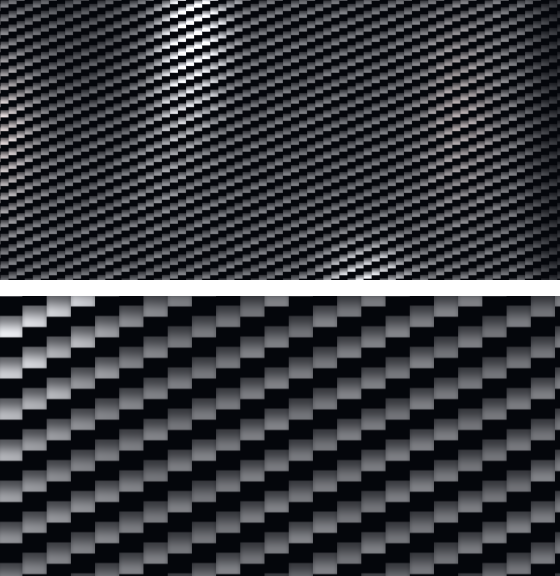
Top, the full canvas; bottom, a detail of the centre.
A Shadertoy shader for this texture:

```glsl
float hash(vec2 p) {
    return fract(sin(dot(p, vec2(127.1, 311.7))) * 43758.5453);
}

// Soft elliptical pool of light
float glow(vec2 uv, vec2 center, vec2 radius) {
    vec2 d = (uv - center) / radius;
    return exp(-dot(d, d));
}

// Brightness of one column of the twill; each column climbs a quarter repeat
float weave(float column, float y, float pixel) {
    float v = y * 20.4 - column * 0.25 + 0.394;
    float across = fract(v) - 0.5;
    float blur = 20.4 * pixel * 0.6 + 0.015;
    float thread = 1.0 - smoothstep(0.26 - blur, 0.26 + blur, abs(across));
    float shade = mix(1.12, 0.5, smoothstep(-0.2, 0.28, across));
    float wear = 0.92 + 0.16 * hash(vec2(column, floor(v)));
    return thread * shade * wear;
}

void mainImage(out vec4 fragColor, in vec2 fragCoord) {
    vec2 uv = fragCoord / iResolution.xy;
    vec2 pixel = 1.0 / iResolution.xy;

    // Blend the two columns that meet at the nearest seam
    float x = uv.x * 69.4 - 0.06;
    float seam = floor(x + 0.5);
    float blur = 69.4 * pixel.x * 0.6;
    float side = smoothstep(-blur, blur, x - seam);
    float thread = mix(weave(seam - 1.0, uv.y, pixel.y),
                       weave(seam, uv.y, pixel.y), side);
    thread *= 1.0 - 0.12 * exp(-pow((x - seam) / 0.1, 2.0));

    // Broad sheen over the cloth
    float slant = uv.x - 0.31 - 0.06 * (uv.y - 0.5);
    float streak = exp(-pow(slant / 0.06, 2.0)) * smoothstep(0.05, 0.85, uv.y);
    float left = glow(uv, vec2(-0.01, 0.52), vec2(0.07, 0.28));
    float right = glow(uv, vec2(0.82, 0.6), vec2(0.07, 0.32));
    float light = 0.41 + 0.36 * streak + 0.36 * left + 0.17 * right;
    light += 0.35 * glow(uv, vec2(0.355, 0.88), vec2(0.055, 0.25));
    light += 0.42 * glow(uv, vec2(0.655, 0.0), vec2(0.07, 0.12));
    light -= 0.1 * glow(uv, vec2(0.15, 0.85), vec2(0.12, 0.35));
    light *= 1.0 - 0.6 * smoothstep(0.9, 1.01, uv.x);

    vec3 gapColor = vec3(0.016, 0.022, 0.042);
    vec3 threadColor = mix(vec3(1.0), vec3(1.04, 0.98, 0.96), min(left + right, 1.0));
    vec3 color = gapColor + threadColor * thread * light;
    fragColor = vec4(min(color, 1.0), 1.0);
}
```
